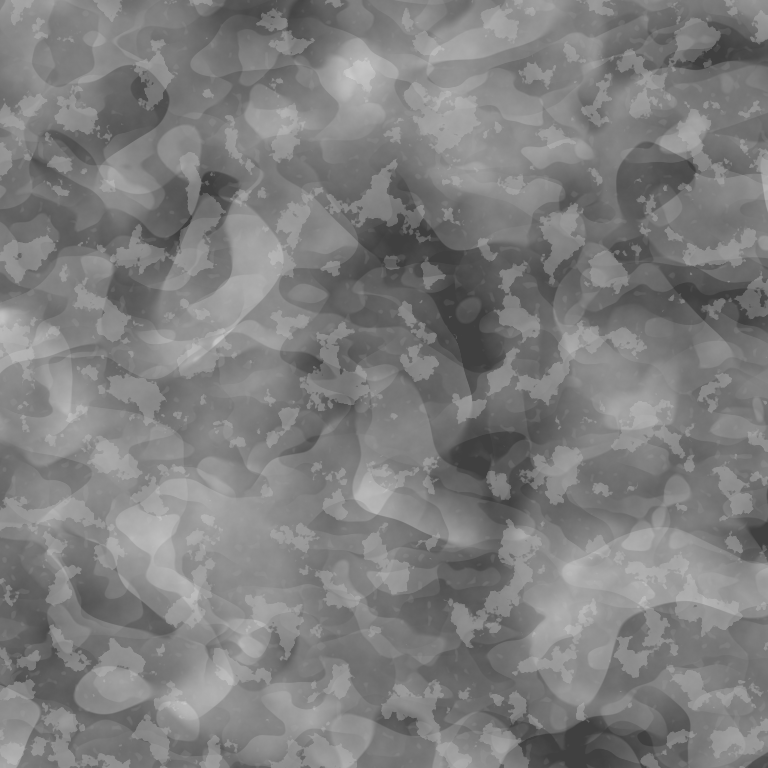
Reproduce this pattern procedurally as a WebGL 1 fragment shader.

```glsl
precision highp float;
// Mottled grey stone: soft clouds, smooth-rimmed stains, pale blobs and ragged flakes.

uniform vec2 u_resolution;

const float BASE_GREY = 0.482;
const float CLOUD_FREQ = 3.6;
const float CLOUD_DEPTH = 0.22;
const float STAIN_FREQ = 6.5;      // coarsest of the layered stains
const float STAIN_DEPTH = 0.075;
const vec2  STAIN_STRETCH = vec2(0.85, 1.25);
const float DARK_FREQ = 6.0;
const float DARK_LEVEL = 0.12;
const float DARK_DEPTH = 0.13;
const float PALE_FREQ = 4.2;
const float PALE_LEVEL = 0.20;
const float PALE_DEPTH = 0.13;
const float FLAKE_FREQ = 17.0;
const float FLAKE_LEVEL = 0.26;
const float FLAKE_ON_DARK = 0.15;
const float FLAKE_ON_LIGHT = 0.06;
const float SPECK_FREQ = 85.0;
const float SPECK_DEPTH = 0.05;
const float RIM_WIDTH = 0.0016;    // crisp rim, in canvas units
const float GRAIN_DEPTH = 0.025;

vec2 gradientAt(vec2 cell) {
  vec3 h = fract(vec3(cell.xyx) * vec3(0.1031, 0.1030, 0.0973));
  h += dot(h, h.yzx + 33.33);
  float angle = 6.28319 * fract((h.x + h.y) * h.z);
  return vec2(cos(angle), sin(angle));
}

// Gradient noise, roughly -0.7 to 0.7
float noise(vec2 p) {
  vec2 cell = floor(p);
  vec2 f = p - cell;
  vec2 w = f * f * f * (f * (f * 6.0 - 15.0) + 10.0);
  float a = dot(gradientAt(cell), f);
  float b = dot(gradientAt(cell + vec2(1.0, 0.0)), f - vec2(1.0, 0.0));
  float c = dot(gradientAt(cell + vec2(0.0, 1.0)), f - vec2(0.0, 1.0));
  float d = dot(gradientAt(cell + vec2(1.0, 1.0)), f - vec2(1.0, 1.0));
  return mix(mix(a, b, w.x), mix(c, d, w.x), w.y);
}

float fbm(vec2 p, float gain) {
  float sum = 0.0;
  float amplitude = 1.0;
  for (int i = 0; i < 5; i++) {
    sum += amplitude * noise(p);
    p = mat2(0.8, 0.6, -0.6, 0.8) * p * 2.03 + 17.37;
    amplitude *= gain;
  }
  return sum;
}

float rim(float level, float value, float width) {
  return smoothstep(level - width, level + width, value);
}

// Rounded shapes whose outline wanders between crisp and blurred
float blobs(vec2 uv, float freq, float level, float seed) {
  vec2 p = uv * freq + seed;
  float shape = noise(p) + 0.25 * noise(p * 2.3 + 5.7);
  float blur = smoothstep(-0.05, 0.4, noise(p * 0.8 + 31.3));
  return rim(level, shape, mix(RIM_WIDTH * freq, 0.16, blur));
}

// Flat stains at three scales, each fading in and out across its area
float stains(vec2 uv) {
  float sum = 0.0;
  float freq = STAIN_FREQ;
  for (int i = 0; i < 3; i++) {
    vec2 p = uv * STAIN_STRETCH * freq + 23.7 * float(i + 1);
    float shape = noise(p) + 0.3 * noise(p * 2.1 + 8.3);
    float strength = smoothstep(-0.35, 0.35, noise(p * 0.6 + 61.9));
    sum += (rim(0.03, shape, RIM_WIDTH * freq) - 0.5) * strength;
    freq *= 1.6;
  }
  return sum;
}

void main() {
  vec2 uv = gl_FragCoord.xy / u_resolution.y;

  // Soft ground and stains
  float tone = BASE_GREY + CLOUD_DEPTH * fbm(uv * CLOUD_FREQ + 3.4, 0.45);
  tone += STAIN_DEPTH * stains(uv);

  // Dark and pale blobs, shaded inside
  float shade = smoothstep(-0.4, 0.3, noise(uv * 5.0 + 71.2));
  tone -= DARK_DEPTH * shade * blobs(uv, DARK_FREQ, DARK_LEVEL, 12.6);
  float pale = blobs(uv, PALE_FREQ, PALE_LEVEL, 47.3);
  pale += 0.6 * blobs(uv, PALE_FREQ * 2.4, PALE_LEVEL + 0.12, 83.8);
  tone += PALE_DEPTH * pale * mix(1.15, 0.7, shade);

  // Ragged flakes gathered in clusters, strongest over dark ground
  float cluster = noise(uv * 5.5 + 91.4);
  float flakeField = fbm(uv * FLAKE_FREQ + 29.1, 0.55) + 0.35 * cluster;
  float flake = rim(FLAKE_LEVEL, flakeField, RIM_WIDTH * FLAKE_FREQ * 1.5);
  float lightness = smoothstep(0.32, 0.62, tone);
  tone += flake * mix(FLAKE_ON_DARK, FLAKE_ON_LIGHT, lightness);

  // Fine specks and faint grain
  float speck = rim(0.38, noise(uv * SPECK_FREQ) + 0.3 * cluster, 0.1);
  tone += SPECK_DEPTH * speck * (1.0 - flake) * (1.0 - 0.7 * lightness);
  tone += GRAIN_DEPTH * fbm(uv * 32.0 + 53.6, 0.6);

  gl_FragColor = vec4(vec3(clamp(tone, 0.25, 0.87)), 1.0);
}
```
